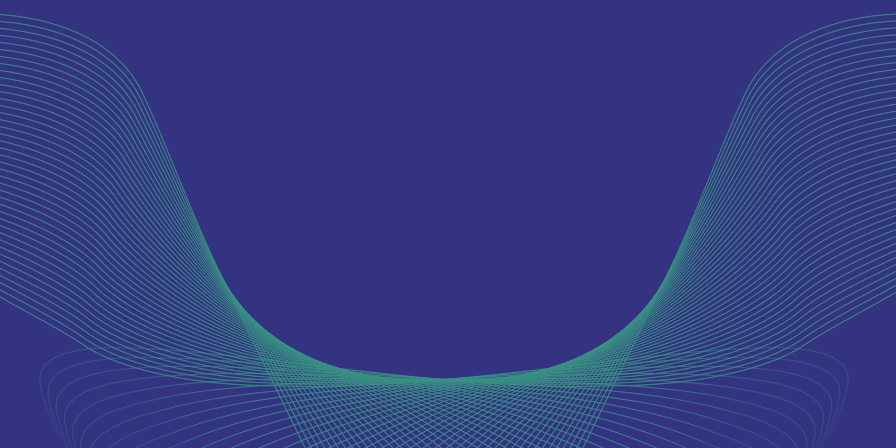
A WebGL 1 fragment shader for this background:

```glsl
precision highp float;
// Two mirrored sheets of fine green strands sweeping into a valley on indigo.

uniform vec2 u_resolution;

const vec3 BACKGROUND = vec3(0.205, 0.2, 0.51);
const vec3 STRAND_COLOR = vec3(0.225, 0.69, 0.515);
const float STRAND_WIDTH = 0.00195;   // in canvas heights
const float BUNDLE_SOFTENING = 0.26;  // dims places where strands pile up
const float MIRROR_X = 0.991;
const float STRAND_GAPS = 40.0;
const float FADE_START = 1.2;
const float FADE_END = 1.85;
const float CURL_OPACITY = 0.26;
const float CURL_STEPS = 7.0;

float pixelSize;

vec2 bezier(vec2 a, vec2 b, vec2 c, vec2 d, float s) {
  float r = 1.0 - s;
  return r * r * (r * a + 3.0 * s * b) + s * s * (3.0 * r * c + s * d);
}

vec2 bezierSlope(vec2 a, vec2 b, vec2 c, vec2 d, float s) {
  float r = 1.0 - s;
  return 3.0 * (r * r * (b - a) + 2.0 * r * s * (c - b) + s * s * (d - c));
}

// Distance to a Bezier that advances steadily in x, found by Newton steps.
float curveDistance(vec2 p, vec2 a, vec2 b, vec2 c, vec2 d) {
  float s = clamp((p.x - a.x) / (d.x - a.x), 0.0, 1.0);
  for (int i = 0; i < 4; i++) {
    float dx = max(bezierSlope(a, b, c, d, s).x, 0.02);
    s = clamp(s + (p.x - bezier(a, b, c, d, s).x) / dx, 0.0, 1.0);
  }
  vec2 offset = p - bezier(a, b, c, d, s);
  vec2 slope = bezierSlope(a, b, c, d, s);
  return abs(offset.x * slope.y - offset.y * slope.x) / length(slope);
}

float segmentDistance(vec2 p, vec2 a, vec2 b) {
  vec2 ab = b - a;
  return length(p - a - ab * clamp(dot(p - a, ab) / dot(ab, ab), 0.0, 1.0));
}

float coverage(float dist) {
  float drawn = max(STRAND_WIDTH, pixelSize);
  float edge = clamp((0.5 * drawn - dist) / pixelSize + 0.5, 0.0, 1.0);
  return edge * STRAND_WIDTH / drawn;
}

// Main sweep: t blends from the steep outer strand (0) to the flat one (1).
float sweep(vec2 p, float t) {
  vec2 shoulder = mix(vec2(0.318, 0.792), vec2(0.188, 0.229), t);
  vec2 waist = mix(vec2(0.492, 0.388), vec2(0.615, 0.139), t);
  vec2 tip = mix(vec2(1.029, -0.718), vec2(1.732, 0.224), t);
  if (p.x > tip.x) return 0.0;
  float dist;
  if (p.x < shoulder.x) {
    dist = curveDistance(p, mix(vec2(-0.026, 0.969), vec2(-0.026, 0.352), t),
      mix(vec2(0.125, 0.964), vec2(0.052, 0.307), t),
      mix(vec2(0.263, 0.909), vec2(0.130, 0.268), t), shoulder);
  } else if (p.x < waist.x) {
    dist = curveDistance(p, shoulder,
      mix(vec2(0.372, 0.677), vec2(0.273, 0.172), t),
      mix(vec2(0.429, 0.518), vec2(0.443, 0.139), t), waist);
  } else {
    dist = curveDistance(p, waist,
      mix(vec2(0.584, 0.199), vec2(0.990, 0.124), t),
      mix(vec2(0.781, -0.205), vec2(1.458, 0.224), t), tip);
  }
  float fade = smoothstep(FADE_START, FADE_END, p.x);
  return coverage(dist) * mix(1.0, CURL_OPACITY, fade);
}

// Faint hook that continues the sweep past its tip.
float curl(vec2 p, float t) {
  vec2 tip = mix(vec2(1.029, -0.718), vec2(1.732, 0.224), t);
  vec2 top = mix(vec2(1.107, -0.880), vec2(1.836, 0.224), t);
  vec2 side = mix(vec2(1.146, -0.961), vec2(1.901, 0.198), t);
  vec2 bend = mix(vec2(1.164, -0.997), vec2(1.893, 0.146), t);
  vec2 shift = (t - 1.0) * vec2(0.729, 1.143);
  vec2 lastHook = tip;
  vec2 lastTail = bend;
  float hook = 9.0;
  float tail = 9.0;
  for (float i = 1.0; i <= CURL_STEPS; i++) {
    float s = i / CURL_STEPS;
    vec2 nextHook = bezier(tip, top, side, bend, s);
    vec2 nextTail = bezier(bend, vec2(1.885, 0.094) + shift,
      vec2(1.859, 0.042) + shift, vec2(1.828, -0.010) + shift, s);
    hook = min(hook, segmentDistance(p, lastHook, nextHook));
    tail = min(tail, segmentDistance(p, lastTail, nextTail));
    lastHook = nextHook;
    lastTail = nextTail;
  }
  float fade = smoothstep(0.0, 0.25, bend.y + 0.08 - p.y);
  return coverage(min(hook, tail)) * CURL_OPACITY * mix(1.3, 0.2, fade);
}

// Light left uncovered by one whole sheet.
float sheetGap(vec2 p) {
  float gap = 1.0;
  for (float i = 0.0; i <= STRAND_GAPS; i++) gap *= 1.0 - sweep(p, i / STRAND_GAPS);
  if (p.x > 1.4 && p.y < 0.25) {
    for (float i = 0.0; i < 11.0; i++) gap *= 1.0 - curl(p, 1.0 - i / STRAND_GAPS);
  }
  return gap;
}

void main() {
  pixelSize = 1.0 / u_resolution.y;
  vec2 p = gl_FragCoord.xy / u_resolution * vec2(2.0, 1.0);
  vec2 mirrored = vec2(2.0 * MIRROR_X - p.x, p.y);
  float ink = 1.0 - sheetGap(p) * sheetGap(mirrored);
  ink *= 1.0 - BUNDLE_SOFTENING * ink;
  gl_FragColor = vec4(mix(BACKGROUND, STRAND_COLOR, ink), 1.0);
}
```
